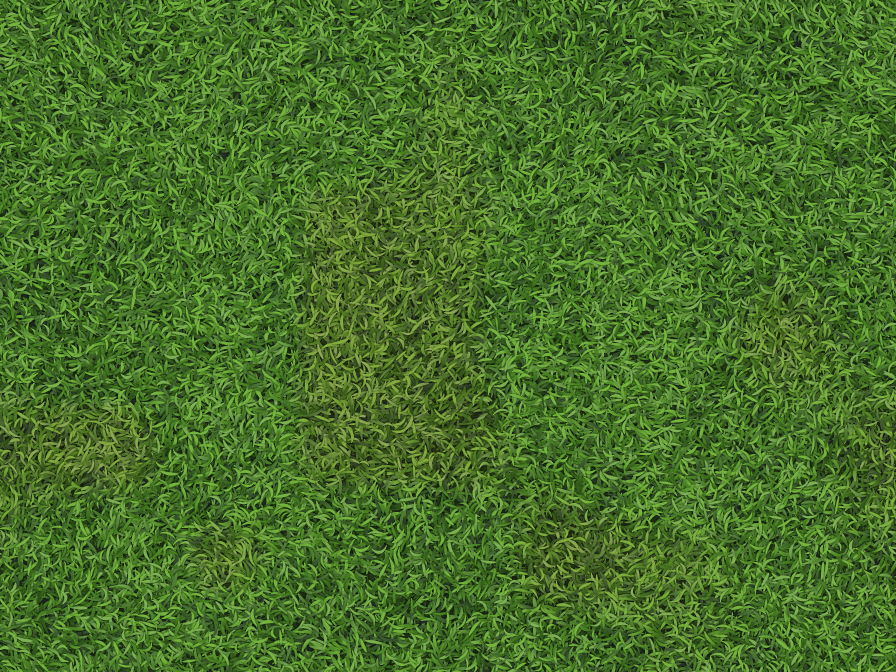
This texture is drawn by a WebGL 2 fragment shader. Its source:

```glsl
#version 300 es
precision highp float;

uniform vec2 u_resolution;
out vec4 fragColor;

const vec2 TILE = vec2(4.0, 3.0);
const int LAYERS = 9;

vec3 hash3(vec3 p) {
  vec3 s = vec3(dot(p, vec3(127.1, 311.7, 74.7)),
                dot(p, vec3(269.5, 183.3, 246.1)),
                dot(p, vec3(113.5, 271.9, 124.6)));
  return fract(sin(s) * 43758.5453);
}

// Value noise that wraps on the tile; freq must be whole
float wrapNoise(vec2 p, float freq, float seed) {
  p *= freq;
  vec2 i = floor(p), f = fract(p), period = TILE * freq;
  f = f * f * (3.0 - 2.0 * f);
  float a = hash3(vec3(mod(i, period), seed)).x;
  float b = hash3(vec3(mod(i + vec2(1, 0), period), seed)).x;
  float c = hash3(vec3(mod(i + vec2(0, 1), period), seed)).x;
  float d = hash3(vec3(mod(i + vec2(1, 1), period), seed)).x;
  return mix(mix(a, b, f.x), mix(c, d, f.x), f.y);
}

// Deep shade through mid green to sunlit green
vec3 grassRamp(float tone) {
  vec3 c = mix(vec3(0.09, 0.16, 0.07), vec3(0.19, 0.35, 0.10), smoothstep(0.0, 0.35, tone));
  c = mix(c, vec3(0.28, 0.50, 0.13), smoothstep(0.3, 0.65, tone));
  return mix(c, vec3(0.46, 0.71, 0.24), smoothstep(0.6, 1.1, tone));
}

// Draws one layer of curved, tapered blades over the colour below
vec3 bladeLayer(vec3 color, vec2 p, float layer, float flow, float patchTone) {
  float freq = 18.0 + 2.0 * mod(layer, 3.0);
  float pixel = freq * TILE.y / u_resolution.y;
  vec2 g = p * freq, cell = floor(g);
  for (int y = -1; y <= 1; y++) {
    for (int x = -1; x <= 1; x++) {
      vec2 id = cell + vec2(x, y);
      vec3 key = vec3(mod(id, TILE * freq), layer);
      vec3 place = hash3(key);
      vec2 q = g - id - place.xy;
      if (dot(q, q) > 1.0) continue;
      vec3 look = hash3(key + 31.7);

      // Blade space: x runs from root to tip
      float angle = flow + (place.z - 0.5) * 4.2;
      q = mat2(cos(angle), -sin(angle), sin(angle), cos(angle)) * q;
      float halfLength = mix(0.5, 0.9, look.x);
      float along = q.x / halfLength;
      float bend = fract(place.z * 17.0) - 0.5;
      float across = abs(q.y - bend * (along * along - 0.4) * 0.7);
      float halfWidth = mix(0.10, 0.16, fract(look.x * 13.0)) * (1.0 - 0.6 * along * along);
      float ends = clamp((halfLength - abs(q.x)) / pixel + 0.5, 0.0, 1.0);
      float cover = ends * clamp((halfWidth - across) / pixel + 0.5, 0.0, 1.0);
      float shadow = ends * (1.0 - smoothstep(halfWidth, halfWidth + 0.2, across));

      float tone = 0.39 + 0.45 * layer / float(LAYERS - 1) + (look.y - 0.5) * 0.9;
      vec3 blade = grassRamp(tone + 0.14 * along + patchTone);
      blade += vec3(0.03, -0.015, 0.085) * smoothstep(0.45, 0.85, look.z);
      color = mix(color * (1.0 - 0.18 * shadow), blade, cover);
    }
  }
  return color;
}

void main() {
  vec2 p = gl_FragCoord.xy / u_resolution * TILE;

  // Broad patches, small tufts and the lie of the grass
  float broad = 0.6 * wrapNoise(p, 1.0, 3.0) + 0.4 * wrapNoise(p, 3.0, 7.0);
  float tuft = wrapNoise(p, 7.0, 11.0);
  float patchTone = 0.22 * (broad - 0.5) + 0.16 * (tuft - 0.5);
  float flow = 3.5 * wrapNoise(p, 2.0, 19.0);

  // Shaded soil, then blades from the bottom up
  vec3 color = mix(vec3(0.09, 0.15, 0.07), vec3(0.17, 0.25, 0.10), wrapNoise(p, 24.0, 23.0));
  for (int i = 0; i < LAYERS; i++) {
    color = bladeLayer(color, p, float(i), flow, patchTone);
  }

  // Dry olive areas
  float dry = smoothstep(0.55, 0.9, wrapNoise(p, 2.0, 29.0));
  color *= mix(vec3(1.0), vec3(1.12, 0.95, 1.0), dry);
  fragColor = vec4(clamp(color, 0.0, 1.0), 1.0);
}
```
